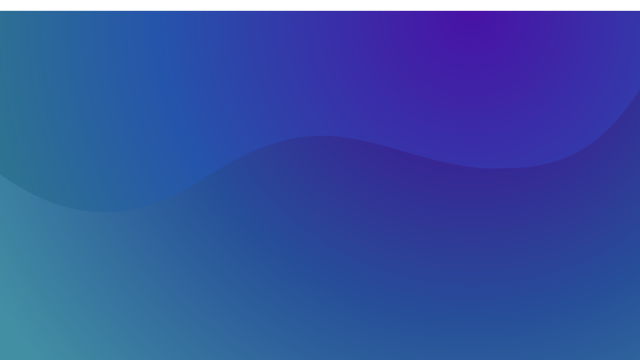
Give the GLSL for this background, as a Shadertoy shader.

```glsl
const vec3 WHITE = vec3(1.0);
const float BAND_BOTTOM = 0.970;
const vec2 GLOW_CENTER = vec2(1.308, 0.970);

// Wave knots: x, height, slope
const int KNOT_COUNT = 6;
const vec3 KNOTS[KNOT_COUNT] = vec3[KNOT_COUNT](
    vec3(0.000, 0.516, -0.72),
    vec3(0.296, 0.410, 0.00),
    vec3(0.556, 0.498, 0.66),
    vec3(0.891, 0.623, 0.00),
    vec3(1.308 + 0.058, 0.532, 0.00),
    vec3(1.778, 0.752, 1.55)
);

// Cubic Hermite curve between two knots
float hermite(vec3 a, vec3 b, float x) {
    float span = b.x - a.x;
    float t = clamp((x - a.x) / span, 0.0, 1.0);
    float s = 1.0 - t;
    return mix(a.y, b.y, t * t * (3.0 - 2.0 * t))
         + span * t * s * (a.z * s - b.z * t);
}

float waveHeight(float x) {
    float height = KNOTS[0].y;
    for (int i = 0; i < KNOT_COUNT - 1; i++) {
        if (x >= KNOTS[i].x) height = hermite(KNOTS[i], KNOTS[i + 1], x);
    }
    return height;
}

// Three colours blended linearly between three radii
vec3 ramp(float d, vec3 radii, vec3 inner, vec3 middle, vec3 outer) {
    float toMiddle = clamp((d - radii.x) / (radii.y - radii.x), 0.0, 1.0);
    float toOuter = clamp((d - radii.y) / (radii.z - radii.y), 0.0, 1.0);
    return mix(mix(inner, middle, toMiddle), outer, toOuter);
}

// Antialiased step, with the edge at zero
float coverage(float d, float width) {
    return clamp(d / max(width, 1e-5) + 0.5, 0.0, 1.0);
}

void mainImage(out vec4 fragColor, in vec2 fragCoord) {
    vec2 p = fragCoord / iResolution.y;
    float radius = distance(p, GLOW_CENTER);

    // Radial gradients behind and inside the wave
    vec3 sky = ramp(radius, vec3(0.0, 0.87, 1.37),
                    vec3(0.285, 0.070, 0.650),
                    vec3(0.145, 0.330, 0.670),
                    vec3(0.180, 0.450, 0.570));
    vec3 wave = ramp(radius, vec3(0.40, 0.86, 1.55),
                     vec3(0.220, 0.140, 0.580),
                     vec3(0.150, 0.310, 0.600),
                     vec3(0.260, 0.560, 0.640));

    // Wave surface
    float depth = waveHeight(p.x) - p.y;
    vec3 color = mix(sky, wave, coverage(depth, fwidth(depth)));

    // Top band
    color = mix(color, WHITE, coverage(p.y - BAND_BOTTOM, 1.0 / iResolution.y));
    fragColor = vec4(color, 1.0);
}
```
